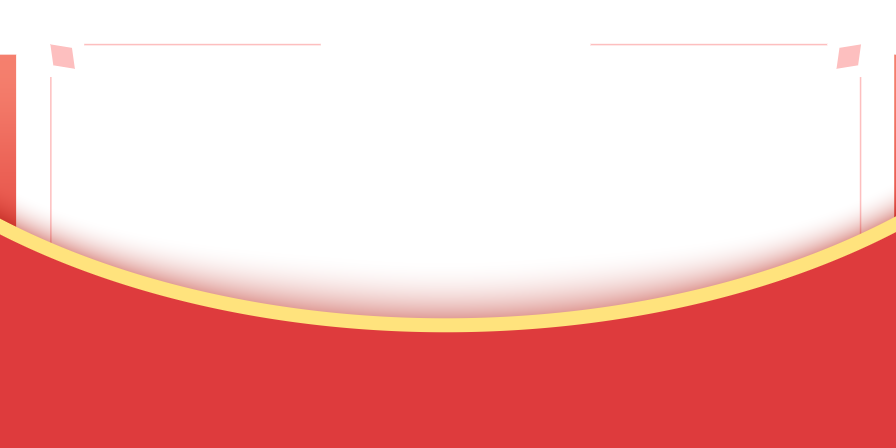
This background is drawn by a WebGL 2 fragment shader. Its source:

```glsl
#version 300 es
precision highp float;
// A white panel with a pink corner frame above a red field. The field is cut
// by a wide ellipse with a yellow rim and a soft rosy shadow inside it.
// Everything is a distance function in units of the canvas height.

uniform vec2 u_resolution;
out vec4 outColor;

// Approximate signed distance to an ellipse centred at the origin.
float ellipseDistance(vec2 p, vec2 radii) {
    float k = length(p / radii);
    return k * (k - 1.0) / max(length(p / (radii * radii)), 1e-4);
}

float boxDistance(vec2 p, vec2 center, vec2 halfSize) {
    vec2 d = abs(p - center) - halfSize;
    return max(d.x, d.y);
}

// Distance to a parallelogram spanned by two half-axes.
float diamondDistance(vec2 p, vec2 center, vec2 axisA, vec2 axisB) {
    vec2 q = abs(inverse(mat2(axisA, axisB)) * (p - center));
    return (max(q.x, q.y) - 1.0) * length(axisB);
}

// Antialiased coverage of a shape from its distance.
float coverage(float d) {
    return clamp(0.5 - d * u_resolution.y, 0.0, 1.0);
}

void main() {
    vec2 p = gl_FragCoord.xy / u_resolution.y;
    float aspect = u_resolution.x / u_resolution.y;
    p.x *= 2.0 / aspect;

    vec3 red = vec3(0.87, 0.23, 0.24);
    vec3 yellow = vec3(1.0, 0.89, 0.49);
    vec3 pink = vec3(0.992, 0.75, 0.75);
    vec3 color = vec3(1.0);

    // Coral strips at both sides, darker toward the bottom
    vec3 coral = mix(vec3(0.91, 0.34, 0.30), vec3(0.96, 0.50, 0.43),
                     smoothstep(0.48, 0.88, p.y));
    float strips = min(boxDistance(p, vec2(-0.064, 0.439), vec2(0.1, 0.439)),
                       boxDistance(p, vec2(2.096, 0.439), vec2(0.1, 0.439)));
    color = mix(color, coral, coverage(strips));

    // Frame lines and corner diamonds, mirrored left to right
    vec2 m = vec2(1.0172 - abs(p.x - 1.0172), p.y);
    float frame = min(boxDistance(m, vec2(0.452, 0.9005), vec2(0.264, 0.0017)),
                      boxDistance(m, vec2(0.1135, 0.614), vec2(0.0017, 0.214)));
    float diamond = diamondDistance(m, vec2(0.1398, 0.8737),
                                    vec2(0.0241, -0.0039), vec2(0.0033, -0.0234));
    color = mix(color, pink, coverage(min(frame, diamond)));

    // Shadow inside the ellipse, thinner toward the sides
    vec2 fromCenter = p - vec2(0.995, 1.1875);
    float rim = ellipseDistance(fromCenter, vec2(1.51, 0.898));
    float reach = mix(0.135, 0.075, smoothstep(0.2, 1.0, abs(fromCenter.x)));
    float shade = pow(clamp(1.0 + rim / reach, 0.0, 1.0), 2.2);
    color *= mix(vec3(1.0), vec3(0.88, 0.62, 0.60), shade);

    // Yellow rim, then the red field below it
    color = mix(color, yellow, coverage(-rim));
    color = mix(color, red, coverage(0.0312 - rim));

    outColor = vec4(color, 1.0);
}
```
